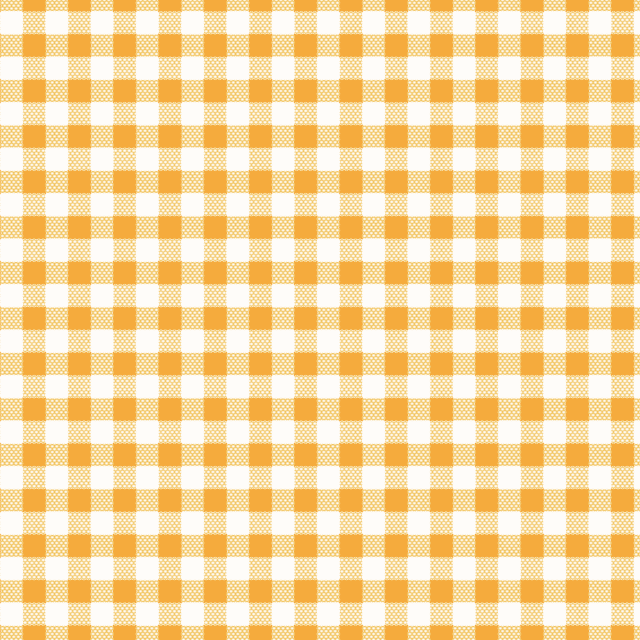
This pattern is drawn by a Shadertoy shader. Its source:

```glsl
const vec2 REPEATS = vec2(14.14, 14.07);     // checks across and up
const vec2 ORIGIN = vec2(0.0357, -0.0128);   // lower left corner of a solid check
const vec2 WEAVE = vec2(10.0, 8.0);          // hole columns and row pairs per check
const vec2 HOLE_RADII = vec2(0.035, 0.028);
const float HOLE_SOFTNESS = 0.027;
const float HOLE_VARIATION = 0.10;
const float WEFT_HOLE_SCALE = 0.94;          // horizontal bands are a little denser
const float WARP_HOLE_SCALE = 1.05;
const float SCALLOP = 0.012;
const vec3 WHITE = vec3(0.995, 0.988, 0.978);
const vec3 ORANGE = vec3(0.962, 0.672, 0.240);
const vec3 THREAD = vec3(0.942, 0.735, 0.275);
const float TAU = 6.2831853;

float hash(vec2 p) {
    p = fract(p * vec2(0.1731, 0.3179));
    p += dot(p, p.yx + 19.37);
    return fract((p.x + p.y) * p.x * 7.31);
}

float valueNoise(vec2 p) {
    vec2 i = floor(p), f = fract(p);
    f = f * f * (3.0 - 2.0 * f);
    return mix(mix(hash(i), hash(i + vec2(1, 0)), f.x),
               mix(hash(i + vec2(0, 1)), hash(i + vec2(1, 1)), f.x), f.y);
}

// Signed distance to a stripe filling the first half of each unit, positive inside
float stripe(float t) {
    return 0.25 - abs(fract(t + 0.25) - 0.5);
}

// Signed distance to the nearest elliptical hole of one lattice, positive inside
float holeLattice(vec2 q, float size) {
    vec2 offset = (fract(q) - 0.5) / WEAVE;
    vec2 radii = HOLE_RADII * size;
    return (1.0 - length(offset / radii)) * min(radii.x, radii.y);
}

void mainImage(out vec4 fragColor, in vec2 fragCoord) {
    vec2 p = (fragCoord / iResolution.y - ORIGIN) * REPEATS;
    float pixel = REPEATS.x / iResolution.y;
    vec2 q = p * WEAVE;

    // Scalloped vertical and horizontal bands
    float warpDistance = stripe(p.x) + SCALLOP * cos(TAU * q.y);
    float weftDistance = stripe(p.y) + SCALLOP * cos(TAU * q.x);
    float warp = smoothstep(-0.6 * pixel, 0.6 * pixel, warpDistance);
    float weft = smoothstep(-0.6 * pixel, 0.6 * pixel, weftDistance);

    // Staggered holes of slightly uneven size
    float size = mix(WARP_HOLE_SCALE, WEFT_HOLE_SCALE, weft);
    size *= 1.0 + HOLE_VARIATION * (valueNoise(q * 0.7) - 0.5);
    float hole = max(holeLattice(q, size), holeLattice(q + 0.5, size));
    float softness = max(HOLE_SOFTNESS, 0.6 * pixel);
    vec3 mesh = mix(THREAD, WHITE, smoothstep(-softness, softness, hole));

    // White ground, mesh on single bands, solid colour where bands cross
    vec3 colour = mix(WHITE, mesh, max(warp, weft));
    colour = mix(colour, ORANGE, warp * weft);
    fragColor = vec4(colour, 1.0);
}
```
